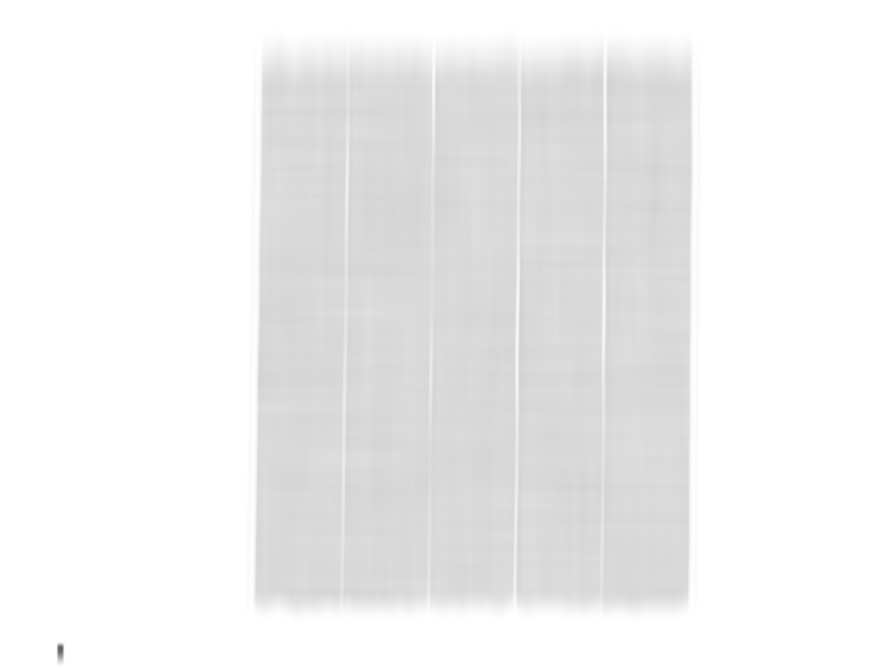
Write a Shadertoy shader that draws this texture.

```glsl
// Pale woven panel of five upright strips with worn light seams on white.

const vec3 WHITE = vec3(1.0);
const vec3 CLOTH = vec3(0.85);
const vec3 SEAM = vec3(0.955);
const vec3 HALO = vec3(0.972);
const vec3 INK = vec3(0.30);
const float STRIPS = 5.0;

// Unit gradient at a lattice point, wrapped to the period
vec2 gradient(vec2 cell, vec2 period) {
    cell = mod(cell, period);
    float h = fract(sin(dot(cell, vec2(127.1, 311.7))) * 4375.85);
    return vec2(cos(6.2832 * h), sin(6.2832 * h));
}

// Gradient noise over the unit canvas, repeating at its edges
float wrapNoise(vec2 uv, vec2 period) {
    vec2 p = uv * period, i = floor(p), f = p - i;
    vec2 w = f * f * f * (f * (f * 6.0 - 15.0) + 10.0);
    vec2 e = vec2(1.0, 0.0);
    float a = dot(gradient(i, period), f);
    float b = dot(gradient(i + e.xy, period), f - e.xy);
    float c = dot(gradient(i + e.yx, period), f - e.yx);
    float d = dot(gradient(i + e.xx, period), f - e.xx);
    return mix(mix(a, b, w.x), mix(c, d, w.x), w.y);
}

// Soft line around zero distance
float softLine(float dist, float halfWidth) {
    return 1.0 - smoothstep(0.3 * halfWidth, halfWidth, abs(dist));
}

// Crossed streaks of thread, from coarse to fine
float weave(vec2 uv) {
    float shade = 0.0, frequency = 24.0, strength = 0.013;
    for (int i = 0; i < 3; i++) {
        shade += strength * wrapNoise(uv, vec2(frequency * 1.5, 5.0));
        shade += strength * wrapNoise(uv.yx + 0.37, vec2(frequency, 7.0));
        frequency *= 2.0;
        strength *= 0.85;
    }
    return shade + 0.0015 * sin(6.2832 * 120.0 * uv.y);
}

// How much of each seam remains at a given height
float seamWear(float index, float y) {
    float worn = wrapNoise(vec2(index * 0.137 + 0.05, y), vec2(11.0, 5.0));
    float base = index == 3.0 ? 0.8 : 0.5;
    return clamp(base + 1.1 * worn, 0.12, 1.0);
}

// Solid body of the panel, fading long at the top and short at the bottom
float verticalFade(vec2 uv) {
    float fray = 0.012 * wrapNoise(uv, vec2(50.0, 3.0));
    float y = uv.y + fray;
    return smoothstep(0.070, 0.118, y) * (1.0 - smoothstep(0.865, 0.960, y));
}

// Small upright smudge, darkest at its head
float smudge(vec2 uv) {
    float column = 1.0 - smoothstep(0.0015, 0.0050, abs(uv.x - 0.0675));
    float height = smoothstep(0.0, 0.030, uv.y) * (1.0 - smoothstep(0.030, 0.040, uv.y));
    return column * height;
}

void mainImage(out vec4 fragColor, in vec2 fragCoord) {
    vec2 uv = fragCoord / iResolution.xy;
    float pixel = 1.0 / iResolution.x;

    // Panel sides lean slightly and waver
    float waver = 0.0015 * wrapNoise(uv, vec2(4.0, 6.0));
    float left = mix(0.284, 0.294, uv.y) + waver;
    float right = mix(0.768, 0.772, uv.y) + waver;
    float width = right - left;
    float outside = max(left - uv.x, uv.x - right);
    float body = 1.0 - smoothstep(-0.0015, 0.0015 + pixel, outside);

    // Woven cloth with a slight tone change per strip
    float across = (uv.x - left) / width * STRIPS;
    float strip = clamp(floor(across), 0.0, STRIPS - 1.0);
    float tone = 0.008 * wrapNoise(vec2(strip * 0.17 + 0.04, uv.y), vec2(9.0, 4.0));
    vec3 cloth = CLOTH + tone + weave(uv);

    // Seams between strips, each with a faint shadow beside it
    float seamIndex = floor(across + 0.5);
    float seamDist = (across - seamIndex) * width / STRIPS;
    float inner = step(0.5, seamIndex) * step(seamIndex, STRIPS - 0.5);
    float wear = seamWear(seamIndex, uv.y) * inner;
    cloth -= 0.018 * wear * softLine(seamDist - 0.004, 0.004);
    cloth = mix(cloth, SEAM, wear * softLine(seamDist, 0.0018 + pixel));

    // Pale double edge outside the panel
    float halo = smoothstep(0.0, 0.002, outside) * (1.0 - smoothstep(0.006, 0.013, outside));
    halo *= 1.0 - 0.7 * softLine(outside - 0.005, 0.002 + pixel);

    float fade = verticalFade(uv);
    vec3 color = mix(WHITE, HALO, halo * fade);
    color = mix(color, cloth, body * fade);
    color = mix(color, INK, 0.9 * smudge(uv));
    fragColor = vec4(clamp(color, 0.0, 1.0), 1.0);
}
```
